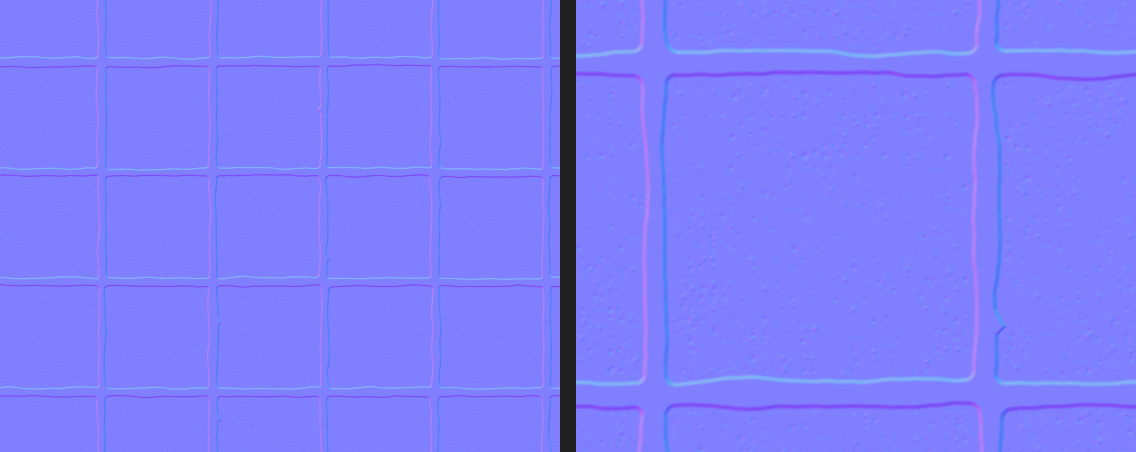
Left, the full canvas; right, a detail of the centre.
Reproduce this texture map procedurally as a Shadertoy shader.

```glsl
// Tangent-space normal map of square raised tiles with worn edges and pitted faces.

vec2 hash2(vec2 p) {
    vec3 q = fract(p.xyx * vec3(0.1031, 0.1030, 0.0973));
    q += dot(q, q.yzx + 33.33);
    return fract((q.xx + q.yz) * q.zy);
}

float cornerSlope(vec2 corner, vec2 offset) {
    return dot(hash2(corner) * 2.0 - 1.0, offset);
}

float gradientNoise(vec2 p) {
    vec2 i = floor(p), f = p - i;
    vec2 u = f * f * (3.0 - 2.0 * f);
    vec2 e = vec2(1, 0);
    return mix(mix(cornerSlope(i, f), cornerSlope(i + e.xy, f - e.xy), u.x),
               mix(cornerSlope(i + e.yx, f - e.yx), cornerSlope(i + e.xx, f - e.xx), u.x), u.y);
}

// Inward wear along one tile edge: slow waver, fine nicks and a rare skewed chip
float edgeWear(float along, float seed) {
    float waver = 0.0058 * gradientNoise(vec2(along * 20.0, seed + 0.5));
    float nicks = 0.0013 * gradientNoise(vec2(along * 75.0, seed + 7.3));
    vec2 h = hash2(vec2(seed, 41.0));
    float t = along - (h.y - 0.5) * 0.18;
    float chipShape = max(0.0, 1.0 - abs(t) / (t < 0.0 ? 0.006 : 0.013));
    return waver + nicks + 0.006 * step(0.95, h.x) * chipShape;
}

// Signed distance to the nearest tile outline, negative on the tile
float tileDistance(vec2 p) {
    vec2 pitch = vec2(0.246, 0.2437);
    vec2 grid = (p - vec2(0.225, 0.132)) / pitch;
    vec2 id = floor(grid) + 10.0;
    vec2 q = (fract(grid) - 0.5) * pitch;
    q -= (hash2(id) - 0.5) * 0.0035;

    float seed = floor(hash2(id + 3.7).x * 900.0) * 4.0;
    vec2 side = step(0.0, q);
    vec2 wear = vec2(edgeWear(q.y, seed + side.x), edgeWear(q.x, seed + 2.0 + side.y));

    float radius = 0.007;
    vec2 b = abs(q) + wear - vec2(0.1147, 0.1130) + radius;
    return length(max(b, 0.0)) + min(max(b.x, b.y), 0.0) - radius;
}

// Slope of small bumps and pits, gathered in loose patches
vec2 speckleSlope(vec2 p, float size, float density, float strength) {
    vec2 id = floor(p / size);
    vec2 h = hash2(id + 17.0);
    vec2 kind = hash2(id + 91.0);
    float present = step(h.x, density + 0.5 * gradientNoise(id * size * 11.0));
    vec2 centre = 0.3 + 0.4 * hash2(id + 53.0);
    float radius = size * mix(0.17, 0.25, kind.x);
    vec2 o = (fract(p / size) - centre) * size / radius;
    float height = strength * mix(0.35, 1.0, h.y * h.y) * (kind.y < 0.35 ? -1.0 : 1.0);
    return present * height * o * exp(-dot(o, o));
}

void mainImage(out vec4 fragColor, in vec2 fragCoord) {
    vec2 p = fragCoord / iResolution.y;

    // Outward direction of the bevel
    vec2 e = vec2(0.0005, 0.0);
    float d = tileDistance(p);
    vec2 outward = vec2(tileDistance(p + e.xy) - tileDistance(p - e.xy),
                        tileDistance(p + e.yx) - tileDistance(p - e.yx));
    outward /= max(length(outward), 1e-5);

    // Narrow bevel, widened and softened on small canvases
    float width = max(0.0028, 1.1 / iResolution.y);
    float bevel = 0.4 * (0.0028 / width) * (1.0 - smoothstep(0.0, width, abs(d)));

    // Pitted faces, denser toward the rim, flat joints
    float rim = 0.10 * smoothstep(-0.07, -0.01, d);
    vec2 pits = speckleSlope(p, 0.0075, 0.26 + rim, 0.34)
              + speckleSlope(p + 3.1, 0.0095, 0.26 + rim, 0.22);
    vec2 slope = outward * bevel + pits * smoothstep(0.002, 0.006, -d);

    // Green grows downward
    vec2 n = clamp(slope * vec2(1, -1), -0.9, 0.9);
    vec3 normal = vec3(n, sqrt(max(0.0, 1.0 - dot(n, n))));
    fragColor = vec4(0.5 + 0.5 * normal, 1.0);
}
```
